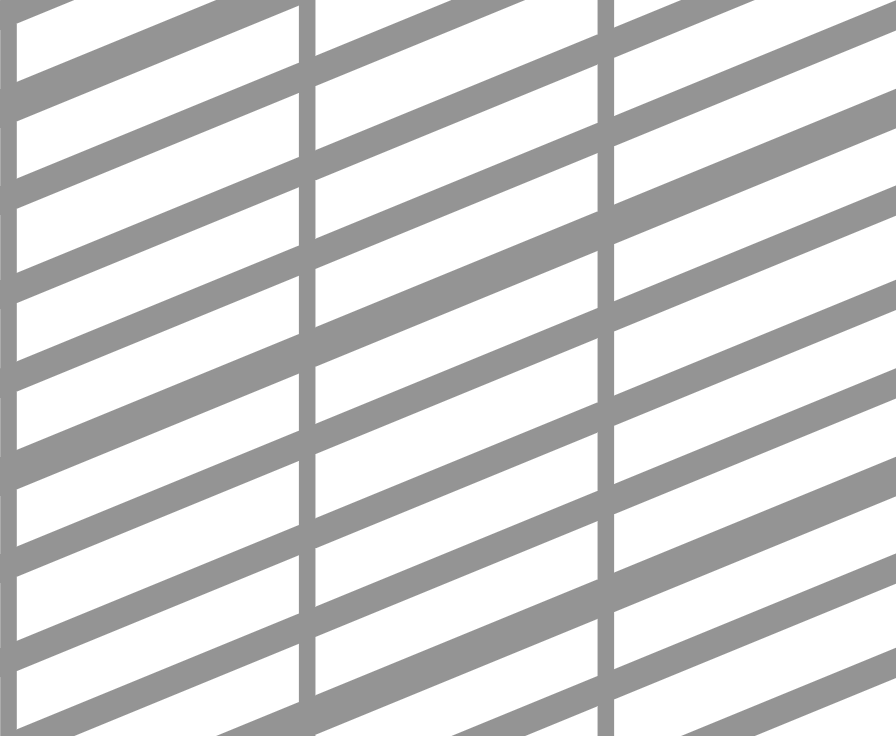
Write a Shadertoy shader that draws this pattern.

```glsl
// Grey lattice of thin upright bars crossed by slanted stripes, every fourth stripe wider.
#define BARS 3.0          // upright bars across
#define GROUPS 2.0        // groups of four stripes down
#define RISE 1.0          // groups climbed across the width
#define BAR_WIDTH 0.0185  // share of the canvas width
#define BAR_CENTER 0.0095 // first bar, share of the canvas width
#define WIDE 0.1076       // wide stripe, share of a group
#define NARROW 0.0823     // narrow stripe, share of a group
#define STRIPE_START 0.295 // wide stripe center within its group
#define GREY vec3(0.58)
#define WHITE vec3(1.0)

// Distance to the nearest whole number, so every repeat wraps.
float wrapDistance(float t) {
    return abs(fract(t + 0.5) - 0.5);
}

// Smooth coverage of a line, all values in repeat units.
float lineCoverage(float offset, float width, float pixel) {
    return clamp(0.5 + (0.5 * width - wrapDistance(offset)) / pixel, 0.0, 1.0);
}

float uprightBars(vec2 uv) {
    float pixel = BARS / iResolution.x;
    return lineCoverage((uv.x - BAR_CENTER) * BARS, BAR_WIDTH * BARS, pixel);
}

float slantedStripes(vec2 uv) {
    // Slightly uneven spacing inside each group
    vec4 nudge = vec4(0.0, 0.0, 0.0063, -0.0032);
    float phase = uv.x * RISE - uv.y * GROUPS - STRIPE_START;
    float pixel = length(vec2(RISE, GROUPS) / iResolution.xy);
    float coverage = 0.0;
    for (int i = 0; i < 4; i++) {
        float center = float(i) * 0.25 + nudge[i];
        float width = i == 0 ? WIDE : NARROW;
        coverage = max(coverage, lineCoverage(phase - center, width, pixel));
    }
    return coverage;
}

void mainImage(out vec4 fragColor, in vec2 fragCoord) {
    vec2 uv = fragCoord / iResolution.xy;
    float lattice = max(uprightBars(uv), slantedStripes(uv));
    fragColor = vec4(mix(WHITE, GREY, lattice), 1.0);
}
```
